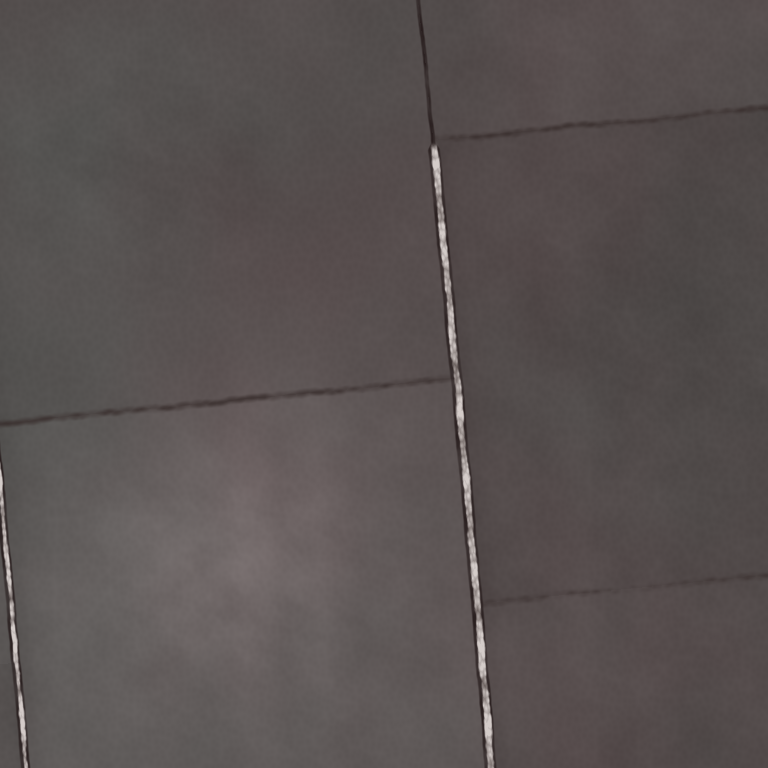
This texture is drawn by a WebGL 1 fragment shader. Its source:

```glsl
precision mediump float;
// Worn grey-brown floor tiles in a staggered, slightly tilted bond with pale grout.
uniform vec2 u_resolution;

// Layout, in canvas units
const vec2 PITCH = vec2(0.605, 0.609);
const vec2 ORIGIN = vec2(0.034, 0.449);
const vec2 TILT = vec2(0.094, 0.097);
const float STAGGER = 0.295;
const float SEAM_BOW = 0.012;
const float GROUT_TOP = 0.755;      // grout is missing above this height
const float GROUT_NARROW = 0.0029;  // half widths
const float GROUT_WIDE = 0.0046;
const float GAP_HALF = 0.0026;
const float SHADOW_RIM = 0.0030;
const float JOINT_HALF = 0.0030;
const float JOINT_BLUR = 0.0042;

// Colours
const vec3 TILE = vec3(0.338, 0.313, 0.310);
const vec3 PINK_SHIFT = vec3(0.006, -0.008, -0.005);
const vec3 GROUT_DARK = vec3(0.44, 0.40, 0.39);
const vec3 GROUT_PALE = vec3(0.83, 0.80, 0.79);
const vec3 SEAM_SHADOW = vec3(0.15, 0.11, 0.11);
const vec3 JOINT = vec3(0.225, 0.185, 0.180);

// Wear
const vec2 GLOW_CENTER = vec2(0.31, 0.25);
const vec2 SMUDGE_CENTER = vec2(0.18, 0.80);
const float TILE_VARIATION = 0.018;
const float RIGHT_DIMMING = 0.007;
const float MOTTLE = 0.015;
const float SCUFF = 0.009;
const float GRAIN = 0.016;

vec2 hash2(vec2 p) {
  p = fract(p * vec2(0.1031, 0.1130));
  p += dot(p, p.yx + 33.33);
  return fract((p.xx + p.yx) * p.yx);
}

// Cellular noise: distance to the nearest scattered point
float cellular(vec2 p) {
  vec2 cell = floor(p), f = fract(p);
  float nearest = 2.0;
  for (int j = -1; j <= 1; j++)
    for (int i = -1; i <= 1; i++) {
      vec2 o = vec2(float(i), float(j));
      vec2 d = o + hash2(cell + o + 50.0) - f;
      nearest = min(nearest, dot(d, d));
    }
  return sqrt(nearest);
}

// Layered, warped sines, roughly -1 to 1
float blotches(vec2 p) {
  float sum = 0.0, amp = 0.5;
  for (int i = 0; i < 5; i++) {
    sum += amp * sin(p.x + 1.3 * sin(p.y + 0.7));
    p = mat2(1.28, 1.24, -1.24, 1.28) * p + 2.3;
    amp *= 0.62;
  }
  return sum;
}

float bell(vec2 d, float radius) {
  return exp(-dot(d, d) / (radius * radius));
}

float band(float d, float halfWidth, float blur) {
  return 1.0 - smoothstep(halfWidth - blur, halfWidth + blur, abs(d));
}

void main() {
  vec2 p = gl_FragCoord.xy / u_resolution;
  float blur = max(0.0015, 0.75 / u_resolution.y);

  // Tilted axes, tile index and signed distance to the nearest seams
  vec2 q = vec2(p.x + TILT.x * p.y, p.y - TILT.y * p.x);
  q.x -= SEAM_BOW * p.y * (1.0 - p.y) * smoothstep(0.1, 0.5, p.x);
  float u = (q.x - ORIGIN.x) / PITCH.x;
  float column = floor(u);
  float v = (q.y - ORIGIN.y + STAGGER * column) / PITCH.y;
  float row = floor(v);
  float seamId = floor(u + 0.5);
  float jointId = floor(v + 0.5);
  float seam = (u - seamId) * PITCH.x + 0.0009 * blotches(vec2(p.y * 45.0, seamId));
  float joint = (v - jointId) * PITCH.y + 0.0018 * blotches(vec2(p.x * 30.0, column));

  // Tile face: tone per tile, cloudy mottling, fine grain and a hue drift
  float cloud = blotches(p * 9.0 + 1.7 * column);
  float scuff = blotches(mat2(0.8, -0.6, 0.6, 0.8) * p * vec2(46.0, 34.0));
  float grain = cellular(p * vec2(125.0, 105.0)) - 0.5;
  float glow = bell(p - GLOW_CENTER, 0.16);
  float tone = TILE_VARIATION * sin(4.6 * column - 1.4 * row) - RIGHT_DIMMING * column;
  tone += MOTTLE * cloud + SCUFF * scuff + GRAIN * grain;
  tone += glow * (0.062 + 0.014 * scuff);
  tone += 0.026 * bell(p - GLOW_CENTER, 0.34);
  tone -= bell(p - SMUDGE_CENTER, 0.28) * (0.008 + 0.022 * scuff);
  float hue = 0.8 * blotches(p * 6.0 + 4.0) + 0.9 * smoothstep(0.0, 0.35, p.x) - 0.65;
  vec3 color = TILE + tone + PINK_SHIFT * (hue + 0.5 * glow);

  // Cross joints: soft ragged lines that fade and break in places
  float ragged = cellular(vec2(p.x * 60.0, q.y * 100.0));
  float fade = 0.72 - column * (0.34 - 0.17 * jointId);
  fade += 0.35 * blotches(vec2(p.x * 21.0, 2.0 * column + jointId)) - 0.5 * (ragged - 0.4);
  fade = clamp(fade, 0.06, 0.85) * step(0.0, column);
  float jointHalf = JOINT_HALF + 0.0022 * (0.5 - ragged);
  color = mix(color, JOINT, fade * band(joint, jointHalf, JOINT_BLUR));

  // Long seams: a dark gap, with crumbly pale grout in the lower part
  float filled = 1.0 - smoothstep(GROUT_TOP - 0.006, GROUT_TOP + 0.006, q.y);
  float groutHalf = mix(GROUT_NARROW, GROUT_WIDE, clamp(seamId, 0.0, 1.0));
  float crumb = cellular(vec2(q.x * 200.0, q.y * 100.0));
  float chips = blotches(vec2(q.y * 60.0, 3.0 * seamId + q.x * 40.0));
  float gapHalf = mix(GAP_HALF, groutHalf + SHADOW_RIM, filled);
  float rimNoise = 0.76 + 0.26 * blotches(vec2(q.y * 50.0, sign(seam) + seamId));
  color -= 0.014 * filled * band(seam - 0.008, 0.012, 0.012);
  color = mix(color, SEAM_SHADOW, clamp(rimNoise, 0.3, 0.95) * band(seam, gapHalf, blur));
  vec3 grout = mix(GROUT_PALE, GROUT_DARK, clamp(0.75 * crumb + 0.5 * chips, 0.0, 1.0));
  float groutEdge = groutHalf - 0.0010 * (crumb + chips);
  color = mix(color, grout, filled * band(seam - 0.0006, groutEdge, blur));

  gl_FragColor = vec4(color, 1.0);
}
```
